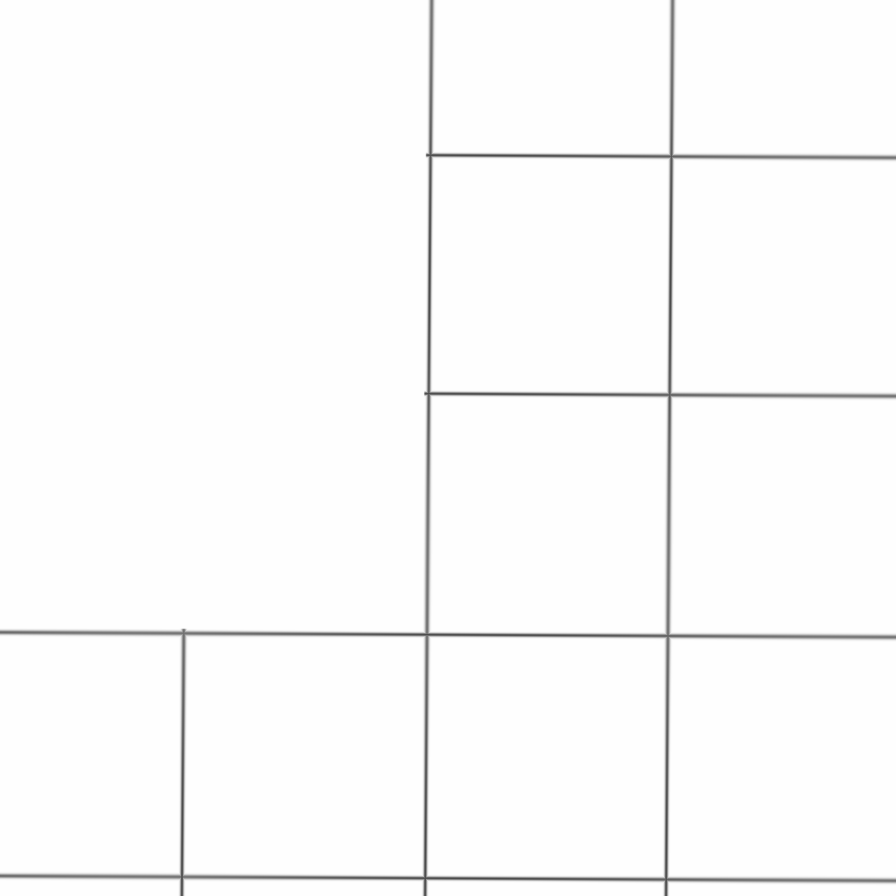
Reproduce this pattern procedurally as a Shadertoy shader.

```glsl
#define PAPER vec3(0.997)
#define INK vec3(0.2)
#define ROW_LEAN 0.0054
#define COLUMN_LEAN 0.0073
#define STROKE_INK 0.0031
#define TONE_MID 0.78
#define TONE_SWING 0.11
#define ROWS 4
#define COLUMNS 3

// Grid line positions, measured from the top left, with a slight uneven pitch
float rowAt(float index, float x) {
    return 0.1732 + index * (0.2647 + 0.00143 * index) + ROW_LEAN * (x - 0.479);
}

float columnAt(float index, float y) {
    return 0.2051 + index * (0.2728 - 0.0013 * index) - COLUMN_LEAN * (y - 0.708);
}

// Soft stroke: where the tone lightens, the line spreads to keep its ink
float stroke(float dist, float along, float period, float darkest) {
    float tone = TONE_MID + TONE_SWING * cos(6.28318 * (along - darkest) / period);
    float spread = max(STROKE_INK / (2.507 * tone), 0.6 / iResolution.y);
    float q = dist / spread;
    return tone * exp(-0.5 * q * q);
}

void mainImage(out vec4 fragColor, in vec2 fragCoord) {
    vec2 p = fragCoord / iResolution.y;
    p.y = 1.0 - p.y;
    float ink = 0.0;

    // Horizontal rules
    for (int i = 0; i < ROWS; i++) {
        float dist = p.y - rowAt(float(i), p.x);
        ink = max(ink, stroke(dist, p.x, 0.8, 0.54));
    }

    // Vertical rules
    for (int i = 0; i < COLUMNS; i++) {
        float dist = p.x - columnAt(float(i), p.y);
        ink = max(ink, stroke(dist, p.y, 0.645, 0.305));
    }

    // Leave the upper left block empty, up to its bounding rules
    vec2 inset = vec2(columnAt(1.0, p.y), rowAt(2.0, p.x)) - p;
    float blockDist = min(inset.x, inset.y);
    float edge = 1.0 / iResolution.y;
    float blank = smoothstep(0.005 - edge, 0.005 + edge, blockDist);
    ink *= 1.0 - blank;

    fragColor = vec4(mix(PAPER, INK, ink), 1.0);
}
```
